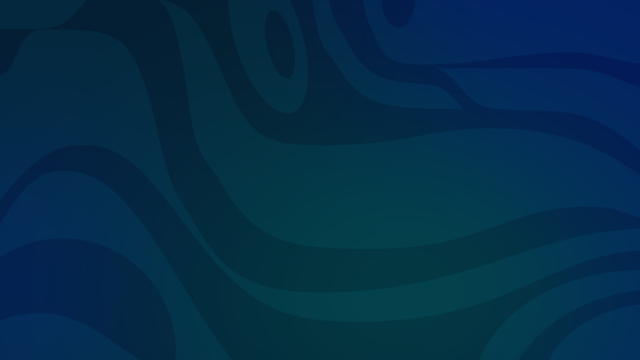
This background is drawn by a Shadertoy shader. Its source:

```glsl
// Layered dark waves in navy and teal, with a soft teal glow low in the centre.

#define CANVAS_HEIGHT 4.32
#define EDGE_SOFTNESS 1.2
#define HILL_POWER 2.3
#define NIGHT vec3(0.016, 0.115, 0.190)
#define NAVY vec3(0.012, 0.085, 0.360)
#define INDIGO vec3(0.014, 0.122, 0.325)
#define TEAL vec3(0.012, 0.218, 0.258)
#define CREST_LIGHT vec3(0.000, 0.040, 0.040)
#define GLOW_CENTRE vec2(4.9, 0.85)
#define GLOW_FALLOFF 0.171

// Rounded hill of height 1 with its own width on each side.
float hill(float x, float centre, float leftWidth, float rightWidth) {
    float d = x - centre;
    return exp(-pow(abs(d) / (d < 0.0 ? leftWidth : rightWidth), HILL_POWER));
}

// Smooth fall from 1 to 0 that is sharper above than below.
float fall(float x, float centre, float upper, float lower) {
    float d = x - centre;
    float width = mix(upper, lower, smoothstep(-upper, lower, d));
    return 1.0 / (1.0 + exp(clamp(d / width, -30.0, 30.0)));
}

// Antialiased coverage of the region where f is positive.
float cover(float f) {
    return clamp(0.5 + f / (EDGE_SOFTNESS * fwidth(f) + 1e-6), 0.0, 1.0);
}

float between(float y, float low, float high) {
    return min(cover(y - low), cover(high - y));
}

// Ellipse whose axis leans sideways with height.
float ellipse(vec2 p, vec2 centre, vec2 radius, float lean) {
    vec2 d = p - centre;
    d.x += lean * d.y;
    return cover(1.0 - length(d / radius));
}

// 1 on the raised crests, 0 in the dark troughs.
float crests(vec2 p) {
    float x = p.x, y = p.y;

    // Upper left corner and the broad central crest
    float corner = 3.97 + 0.45 * hill(x, 1.25, 0.38, 9.0);
    float basin = 1.32 + 3.08 * fall(x, 2.30, 0.11, 0.34) + 0.52 * hill(x, 7.05, 1.38, 1.05);
    float ridge = 2.57 + 1.80 * fall(x, 2.65, 0.195, 0.195)
                + 0.21 * hill(x, 5.90, 1.10, 1.10) - 0.62 * hill(x, 8.40, 0.94, 0.94);
    float c = cover(y - corner);
    c = max(c, between(y, basin, ridge));

    // Hanging loop
    c = mix(c, 1.0, ellipse(p, vec2(3.22, 3.87), vec2(0.42, 0.91), 0.25));
    c = mix(c, 0.0, ellipse(p, vec2(3.36, 3.79), vec2(0.16, 0.41), 0.20));

    // Tapered leaf at the top
    float leafLow = 3.01 + 2.0 * fall(x, 3.80, 0.08, 0.235);
    float leafHigh = 3.31 + 2.0 * fall(x, 3.95, 0.08, 0.20) - 0.60 * hill(x, 5.90, 0.41, 9.0);
    c = max(c, between(y, leafLow, leafHigh));

    // Upper right sheets
    float sheet = 3.54 + 1.5 * fall(x, 4.36, 0.04, 0.11) + 0.15 * hill(x, 6.85, 1.04, 0.60);
    float ribbonHigh = 3.50 - 0.25 * hill(x, 7.90, 0.58, 0.58);
    float ribbonLow = 3.00 + 0.55 * fall(x, 5.52, 0.12, 0.12) - 0.90 * hill(x, 8.50, 1.01, 1.01);
    c = max(c, cover(y - sheet));
    c = mix(c, 0.0, ellipse(p, vec2(4.78, 4.32), vec2(0.20, 0.33), 0.0));
    c = max(c, between(y, ribbonLow, ribbonHigh));

    // Long wave sweeping from the left hill to the right side
    float waveTop = 0.77 + 3.20 * fall(x, 1.98, 0.18, 0.36)
                  + 0.81 * hill(x, 7.90, 2.32, 2.32) - 0.55 * hill(x, 0.0, 0.25, 0.25);
    float waveBase = 0.44 + 2.14 * hill(x, 1.00, 1.54, 1.54) + 0.88 * hill(x, 7.90, 1.90, 1.90);
    c = mix(c, 1.0, cover(waveTop - y));
    c = mix(c, 0.0, cover(waveBase - y));

    // Nested hills at the lower left
    float outerHill = -0.90 + 3.17 * hill(x, 0.75, 1.43, 1.84);
    float innerHill = -0.40 + 0.96 * hill(x, 0.45, 1.23, 1.30);
    c = mix(c, 1.0, cover(outerHill - y));
    c = mix(c, 0.0, ellipse(p, vec2(0.75, 0.10), vec2(1.36), 0.0));
    c = mix(c, 1.0, cover(innerHill - y));

    // Nested hills at the lower right
    c = mix(c, 1.0, ellipse(p, vec2(7.70, -0.40), vec2(2.02, 1.48), 0.0));
    c = mix(c, 0.0, ellipse(p, vec2(8.00, -0.60), vec2(1.95, 1.46), 0.0));
    return mix(c, 1.0, ellipse(p, vec2(7.90, -0.40), vec2(1.42, 1.08), 0.0));
}

// Night tone shifting to navy, indigo and teal.
vec3 backdrop(vec2 p) {
    vec3 colour = mix(NIGHT, NAVY, smoothstep(3.02, 6.9, p.x + 0.3 * (p.y - 2.16)));
    vec2 toIndigo = p - vec2(0.3, 0.9);
    colour = mix(colour, INDIGO, exp(-0.25 * dot(toIndigo, toIndigo)));
    vec2 toGlow = (p - GLOW_CENTRE) * vec2(0.75, 1.0);
    return mix(colour, TEAL, exp(-GLOW_FALLOFF * dot(toGlow, toGlow)));
}

void mainImage(out vec4 fragColor, in vec2 fragCoord) {
    vec2 p = fragCoord / iResolution.y * CANVAS_HEIGHT;
    fragColor = vec4(backdrop(p) + CREST_LIGHT * crests(p), 1.0);
}
```
